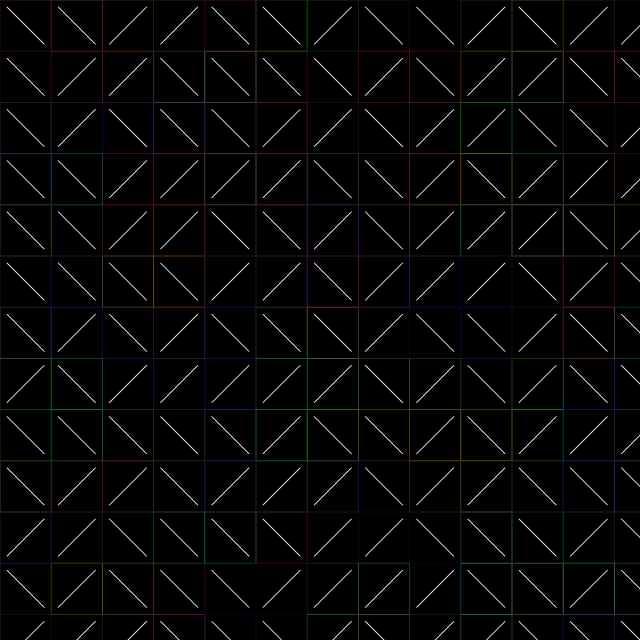
This pattern is drawn by a Shadertoy shader. Its source:

```glsl
// Random diagonal strokes in a grid of faintly tinted square cells on black.

const float CELLS = 12.5;          // cells across the canvas
const float INSET = 0.14;          // gap between stroke tip and cell edge
const float STROKE_WIDTH = 0.0165; // widths in cell units
const float BORDER_WIDTH = 0.0165;
const float RISING_SHARE = 0.43;   // share of strokes that lean right
const vec3 STROKE_COLOR = vec3(1.0);

float hash(vec2 cell, float seed) {
    return fract(sin(dot(cell, vec2(127.1, 311.7)) + seed * 74.7) * 43758.5);
}

// Dim random tint of one cell's border
vec3 borderTint(vec2 cell) {
    vec3 c = vec3(hash(cell, 1.0), hash(cell, 2.0), hash(cell, 3.0));
    return 0.29 * c * c;
}

float segmentDistance(vec2 p, vec2 a, vec2 b) {
    vec2 ab = b - a;
    float t = clamp(dot(p - a, ab) / dot(ab, ab), 0.0, 1.0);
    return length(p - a - ab * t);
}

// Box-filtered coverage of a line, also valid below one pixel of width
float lineCoverage(float d, float width, float pixel) {
    float lo = max(d - 0.5 * pixel, -0.5 * width);
    float hi = min(d + 0.5 * pixel, 0.5 * width);
    return clamp((hi - lo) / pixel, 0.0, 1.0);
}

// Border shared by the two cells on either side of the nearest grid line
vec3 sharedBorder(vec2 p, vec2 axis, float pixel) {
    float along = dot(p, axis);
    float edge = floor(along + 0.5);
    vec2 after = mix(floor(p), vec2(edge), axis);
    vec3 tint = borderTint(after) + borderTint(after - axis);
    return tint * lineCoverage(abs(along - edge), BORDER_WIDTH, pixel);
}

// Diagonal stroke, falling or rising at random; y points down
float diagonalStroke(vec2 p, float pixel) {
    vec2 cell = floor(p);
    vec2 q = fract(p);
    if (hash(cell, 5.0) < RISING_SHARE) q.x = 1.0 - q.x;
    float d = segmentDistance(q, vec2(INSET), vec2(1.0 - INSET));
    return lineCoverage(d, STROKE_WIDTH, pixel);
}

void mainImage(out vec4 fragColor, in vec2 fragCoord) {
    // Grid anchored at the top left corner
    float pixel = CELLS / iResolution.y;
    vec2 p = vec2(fragCoord.x, iResolution.y - fragCoord.y) * pixel;

    vec3 color = max(sharedBorder(p, vec2(1.0, 0.0), pixel),
                     sharedBorder(p, vec2(0.0, 1.0), pixel));
    color = mix(color, STROKE_COLOR, diagonalStroke(p, pixel));
    fragColor = vec4(color, 1.0);
}
```
